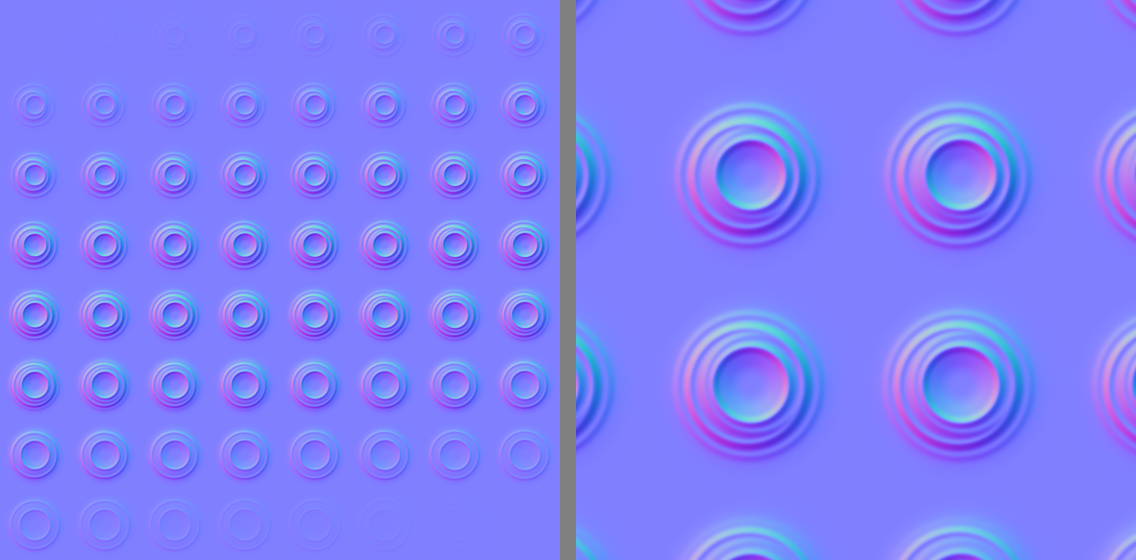
Left, the full canvas; right, a detail of the centre.
Write a three.js fragment shader that draws this texture map.

```glsl
// Normal-map flipbook of a spreading water ripple, 8 by 8 frames read from the top left.
// Each frame sums radial slopes (a central bowl, a soft outer flank, thin off-centre
// ridges), scales them by a rise-and-fade envelope and encodes the resulting normal.

varying vec2 vUv;

const float GRID = 8.0;             // frames across and down
const float PI = 3.14159265;
const float BROAD_FADE = 1.5;       // envelope power of the soft forms
const float RIDGE_FADE = 1.2;       // envelope power of the thin rings
const float FLANK_SLOPE = 0.45;
const float FLANK_WIDTH = 0.055;
const float BOWL_SLOPE = 0.40;
const float BOWL_WIDTH = 0.055;
const float RIDGE_SLOPE = 0.68;
const float RIDGE_WIDTH = 0.0145;
const float SWELL_SLOPE = 0.06;     // faint wide halo
const float SWELL_WIDTH = 0.10;
const vec2 DRIFT = vec2(-0.035, -0.012);  // early offset of the outer rings

float bell(float d, float width) {
  return exp(-0.5 * d * d / (width * width));
}

// Slope across a thin rounded ridge, peaking at one on its outer side.
float ridge(float d) {
  return 1.65 * d / RIDGE_WIDTH * bell(d, RIDGE_WIDTH);
}

// Outward slope vector of a ridge circle.
vec2 ringSlope(vec2 p, vec2 center, float radius) {
  vec2 q = p - center;
  float r = length(q);
  return q / max(r, 0.001) * ridge(r - radius);
}

// Bowl inside the first ring, flank and halo falling away outside it.
vec2 broadSlope(vec2 p, vec2 shift, float inner, float middle, float age) {
  vec2 q = p - shift * 0.4;
  float r = length(q);
  float flankRadius = mix(inner + 0.085, middle - 0.01, age);
  float flank = FLANK_SLOPE * bell(r - flankRadius, FLANK_WIDTH)
              * smoothstep(inner - 0.01, inner + 0.05, r);
  float swell = SWELL_SLOPE * bell(r - 0.30, SWELL_WIDTH);

  float core = length(p);
  float bowl = BOWL_SLOPE * bell(core - inner * 0.72, BOWL_WIDTH)
             * smoothstep(0.0, inner * 0.6, core)
             * (1.0 - smoothstep(inner - 0.025, inner + 0.015, core));
  return q / max(r, 0.001) * (flank + swell) - p / max(core, 0.001) * bowl;
}

// Thin rings: the outer one dies away as the middle one reaches it.
vec2 ringSlopes(vec2 p, vec2 shift, float inner, float middle, float age) {
  float outer = 0.275 + 0.110 * age;
  vec2 rings = ringSlope(p, vec2(0.0), inner);
  rings += 0.8 * ringSlope(p, shift, middle);
  rings += 0.45 * (1.0 - smoothstep(0.45, 0.8, age)) * ringSlope(p, shift * 0.7, outer);

  // A short-lived echo between the first two rings around mid life.
  float echo = smoothstep(0.3, 0.5, age) * (1.0 - smoothstep(0.6, 0.78, age));
  rings += 0.4 * echo * ringSlope(p, -shift, mix(inner, middle, 0.55));
  return RIDGE_SLOPE * rings;
}

void main() {
  // Frame order runs left to right, then down.
  vec2 cell = min(floor(vUv * GRID), GRID - 1.0);
  vec2 p = vUv * GRID - cell - 0.5;
  float frame = (GRID - 1.0 - cell.y) * GRID + cell.x;
  float age = frame / (GRID * GRID - 1.0);

  // Ring radii grow with age while their centres settle.
  float inner = 0.118 + 0.112 * age;
  float middle = 0.168 + 0.195 * age;
  vec2 shift = DRIFT * (1.0 - age);

  float life = max(sin(PI * age), 0.0);
  vec2 slope = broadSlope(p, shift, inner, middle, age) * pow(life, BROAD_FADE)
             + ringSlopes(p, shift, inner, middle, age) * pow(life, RIDGE_FADE);
  slope *= 1.0 - smoothstep(0.40, 0.50, length(p));

  // Red is mirrored: left-facing outer slopes read warm, upper ones green.
  vec3 normal = normalize(vec3(-slope.x, slope.y, 1.0));
  gl_FragColor = vec4(normal * 0.5 + 0.5, 1.0);
}
```
